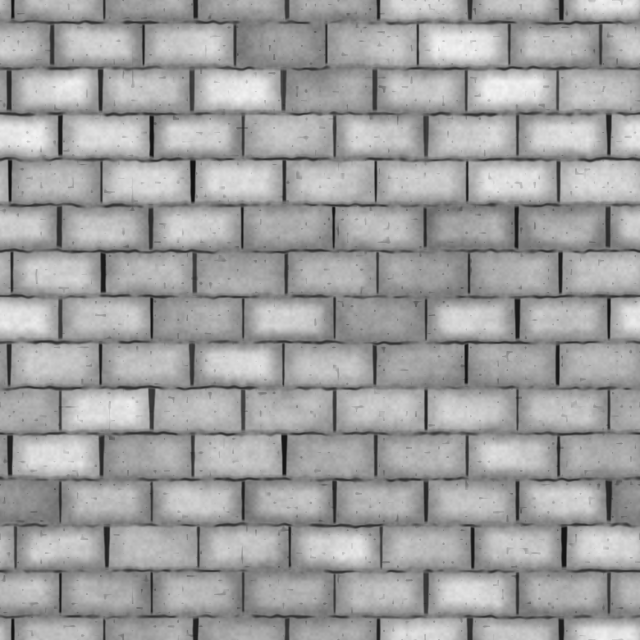
A Shadertoy shader for this texture:

```glsl
// Grey block wall in running bond with dark upright joints, rough bed joints and uneven, soft-lit blocks.

const float COLUMNS = 7.0;
const int ROWS = 14;
const float BED_OFFSET = 0.53;       // height of the lowest bed joint, in rows
const float BLOCK_ASPECT = 2.0;      // block width in row heights

// Per course, from the bottom up: sideways shift in blocks, and tint
const float COURSE_SHIFT[ROWS] = float[ROWS](
    0.66, 0.17, 0.66, 0.11, 0.66, 0.10, 0.66, 0.13, 0.65, 0.11, 0.66, 0.10, 0.57, 0.14);
const float COURSE_TINT[ROWS] = float[ROWS](
    -0.05, 0.0, -0.05, 0.03, 0.03, 0.0, 0.0, 0.0, -0.07, 0.04, 0.02, 0.0, 0.0, 0.0);

// Lengths below are in row heights
const float SOFTNESS = 0.035;
const float THIN_JOINT = 0.012;
const float THICK_JOINT = 0.048;
const float BED_HALF_WIDTH = 0.045;
const float CRACK_HALF_WIDTH = 0.018;
const float BED_WOBBLE = 0.05;

const float JOINT_TONE = 0.07;
const float CRACK_TONE = 0.20;
const float BED_TONE = 0.49;
const float BLOCK_EDGE_TONE = 0.565;
const float BLOCK_TONE_SPREAD = 0.12;
const float GLOW_MIN = 0.09;
const float GLOW_MAX = 0.30;
const float BLOTCH_AMOUNT = 0.12;
const float GRAIN_AMOUNT = 0.09;
const float PIT_DEPTH = 0.14;

float hash(vec2 p) {
    vec3 q = fract(vec3(p.xyx) * 0.1031);
    q += dot(q, q.yzx + 33.33);
    return fract((q.x + q.y) * q.z);
}

// Value noise that tiles over the canvas; cells is the count across and up
float tiledNoise(vec2 uv, vec2 cells) {
    vec2 p = uv * cells;
    vec2 i = floor(p);
    vec2 f = fract(p);
    f = f * f * (3.0 - 2.0 * f);
    vec2 a = mod(i, cells);
    vec2 b = mod(i + 1.0, cells);
    vec2 seed = cells * 1.7;
    return mix(mix(hash(a + seed), hash(vec2(b.x, a.y) + seed), f.x),
               mix(hash(vec2(a.x, b.y) + seed), hash(b + seed), f.x), f.y);
}

// Soft coverage of a line, from the distance to its middle
float line(float dist, float halfWidth, float soft) {
    return 1.0 - smoothstep(halfWidth - 0.5 * soft, halfWidth + soft, dist);
}

void mainImage(out vec4 fragColor, in vec2 fragCoord) {
    vec2 uv = fragCoord / iResolution.xy;
    float rows = float(ROWS);
    float soft = max(SOFTNESS, rows / iResolution.y);

    // Course and block layout
    float y = uv.y * rows - BED_OFFSET;
    float course = mod(floor(y), rows);
    int c = int(course);
    float x = uv.x * COLUMNS - COURSE_SHIFT[c];
    vec2 block = vec2(mod(floor(x), COLUMNS), course);
    vec2 joint = vec2(mod(round(x), COLUMNS), course);

    // Distances to the nearest joints
    float roughness = tiledNoise(uv, vec2(90.0, 70.0)) - 0.5;
    float bedSide = y - round(y) + BED_WOBBLE * roughness
                  + 0.04 * (tiledNoise(uv, vec2(21.0, 14.0)) - 0.5);
    float bedDist = abs(bedSide);
    float jointDist = abs(x - round(x)) * BLOCK_ASPECT + 0.012 * roughness;

    // Block face: own tone, brighter towards its middle
    float tone = BLOCK_EDGE_TONE + COURSE_TINT[c]
               + BLOCK_TONE_SPREAD * (hash(block + 3.1) - 0.5);
    float brightness = hash(block + 17.7);
    float glow = smoothstep(0.0, 0.36, bedDist) * smoothstep(0.0, 0.50, jointDist);
    tone += glow * mix(GLOW_MIN, GLOW_MAX, brightness);

    // Stains, grain and small pits
    tone += BLOTCH_AMOUNT * (tiledNoise(uv, vec2(18.0, 24.0)) - 0.5);
    float grain = 0.5 * tiledNoise(uv, vec2(220.0)) + 0.5 * tiledNoise(uv, vec2(110.0));
    tone += GRAIN_AMOUNT * (grain - 0.5);
    tone -= PIT_DEPTH * smoothstep(0.84, 1.0, tiledNoise(uv, vec2(140.0)));

    // Upright joints, each with its own width, depth and taper
    float taper = mix(1.0, 0.6 + 0.8 * fract(y), hash(joint + 5.3));
    float jointWidth = mix(THIN_JOINT, THICK_JOINT, pow(hash(joint + 41.9), 1.5)) * taper;
    float jointDepth = mix(0.65, 1.0, hash(joint + 29.3));
    tone = mix(tone, JOINT_TONE, jointDepth * line(jointDist, jointWidth, soft));

    // Bed joints: grey mortar with a broken dark crack
    float bed = line(bedDist, BED_HALF_WIDTH, soft * 1.5);
    tone = mix(tone, BED_TONE + 0.12 * (grain - 0.5), 0.85 * bed);
    float broken = 0.6 * tiledNoise(uv, vec2(34.0, 28.0)) + 0.4 * tiledNoise(uv, vec2(100.0, 42.0));
    float crack = line(abs(bedSide + 0.02), CRACK_HALF_WIDTH, soft);
    tone = mix(tone, CRACK_TONE, crack * smoothstep(0.25, 0.75, broken));

    fragColor = vec4(vec3(clamp(tone, 0.0, 1.0)), 1.0);
}
```
